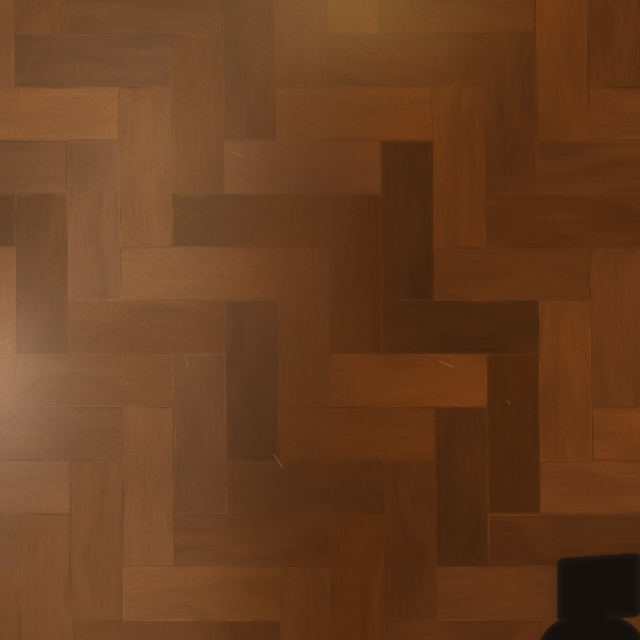
Write a WebGL 2 fragment shader that draws this texture.

```glsl
#version 300 es
precision highp float;
// Worn herringbone parquet: 3:1 blocks on a grid of about 12 by 12 cells.
// Diagonal cell sums choose each block's direction; hashes vary tone and grain,
// then soft pools of light, scratches and a dark corner fitting are laid on top.
uniform vec2 u_resolution;
out vec4 outColor;

const vec2 CELL = vec2(0.0816, 0.0833);
const vec2 GRID_ORIGIN = vec2(0.021, 0.0534);
const float BLOCK_LENGTH = 3.0;
const vec3 WOOD_PALE = vec3(0.475, 0.305, 0.18);
const vec3 WOOD_RICH = vec3(0.385, 0.203, 0.08);
const vec3 GLARE_COOL = vec3(0.15, 0.17, 0.19);
const vec3 GLARE_WARM = vec3(0.13, 0.14, 0.09);
const vec3 SHEEN = vec3(0.05, 0.055, 0.05);
const vec3 SHADE = vec3(0.33, 0.195, 0.105);
const vec3 SCRATCH_COLOR = vec3(0.6, 0.43, 0.27);
const vec3 FITTING_DARK = vec3(0.085, 0.062, 0.048);
const vec3 FITTING_LIGHT = vec3(0.16, 0.12, 0.095);

float hash(vec2 p) {
  return fract(sin(dot(p, vec2(127.1, 311.7))) * 43758.5);
}

float noise(vec2 p) {
  vec2 i = floor(p), f = fract(p);
  f = f * f * (3.0 - 2.0 * f);
  return mix(mix(hash(i), hash(i + vec2(1, 0)), f.x),
             mix(hash(i + vec2(0, 1)), hash(i + vec2(1, 1)), f.x), f.y);
}

float glow(vec2 p, vec2 center, vec2 radius) {
  vec2 d = (p - center) / radius;
  return exp(-dot(d, d));
}

float segmentDistance(vec2 p, vec2 a, vec2 b) {
  vec2 ab = b - a;
  return length(p - a - ab * clamp(dot(p - a, ab) / dot(ab, ab), 0.0, 1.0));
}

float roundedBox(vec2 p, vec2 halfSize, float radius) {
  vec2 q = abs(p) - halfSize + radius;
  return length(max(q, 0.0)) + min(max(q.x, q.y), 0.0) - radius;
}

// Returns position inside the block (across, along) and the block's id.
vec4 herringbone(vec2 g) {
  vec2 cell = floor(g), f = g - cell;
  float s = mod(cell.x + cell.y, 2.0 * BLOCK_LENGTH);
  if (s < BLOCK_LENGTH) return vec4(f.y, f.x + s, cell - vec2(s, 0));
  s -= BLOCK_LENGTH;
  return vec4(f.x, f.y + s, cell - vec2(0, s) + 50.0);
}

// Fibres run along the block, bent by a slow wave.
float woodGrain(vec2 local, vec2 id) {
  vec2 seed = id * 7.3;
  float bend = noise(local * vec2(1.5, 0.9) + seed) * 0.7;
  float broad = noise(vec2((local.x + bend) * 4.0, local.y * 0.8) + seed);
  float fine = noise(vec2((local.x + bend * 0.3) * 22.0, local.y * 2.0) + seed);
  return broad * 0.65 + fine * 0.35 - 0.5;
}

float blockTone(vec2 id) {
  float dark = step(0.88, hash(id + 19.0));
  return mix(0.86, 1.14, hash(id)) * mix(1.0, 0.8, dark);
}

// Mostly faint dark joints that fade in and out; a few are worn bright.
float seamTone(vec2 local, vec2 id) {
  float worn = step(0.93, hash(id + 57.0));
  float presence = smoothstep(0.25, 0.8, noise(local * 1.8 + id * 3.7));
  return mix(mix(-0.2, -0.04, hash(id + 43.0)), 0.14, worn) * presence;
}

float scratches(vec2 p, float px) {
  float cover = 0.0;
  for (float i = 0.0; i < 16.0; i++) {
    vec2 start = vec2(hash(vec2(i, 3.1)), hash(vec2(i, 8.7)));
    float angle = 6.283 * hash(vec2(i, 5.3));
    float size = mix(0.004, 0.024, hash(vec2(i, 1.9)));
    float d = segmentDistance(p, start, start + size * vec2(cos(angle), sin(angle)));
    cover = max(cover, (1.0 - smoothstep(0.0003, 0.0006 + px, d)) * hash(vec2(i, 6.1)));
  }
  return cover * 0.4;
}

vec3 floorColor(vec2 p, float px) {
  vec2 g = (p - vec2(0.009 * p.y, 0.0) - GRID_ORIGIN) / CELL;
  vec4 block = herringbone(g);
  vec2 local = block.xy, id = block.zw;
  vec2 edge = min(local, vec2(1.0, BLOCK_LENGTH) - local);
  float edgeDistance = min(edge.x, edge.y) * CELL.x;

  // Light falls off from the pale left side to the rich right side.
  float haze = glow(p, vec2(0.47, 0.38), vec2(0.12, 0.3));
  float leftGlare = glow(p, vec2(-0.03, 0.6), vec2(0.15, 0.17));
  float topGlare = glow(p, vec2(0.58, -0.01), vec2(0.17, 0.14));
  vec3 color = mix(WOOD_PALE, WOOD_RICH, smoothstep(0.25, 0.6, p.x + 0.12 * (p.y - 0.5)));
  color *= 1.0 - 0.12 * glow(p, vec2(0.55, 0.85), vec2(0.25, 0.3));

  // Block variation is veiled by sheen and blends softly across the joints.
  float veil = max(haze, max(leftGlare, topGlare));
  float contrast = (1.0 - 0.65 * veil) * mix(0.75, 1.0, smoothstep(0.4, 0.7, p.x));
  float blend = mix(0.45, 1.0, smoothstep(0.0, 0.003 + px, edgeDistance));
  color *= mix(1.0, blockTone(id), contrast * blend);
  color += vec3(0.02, 0.0, -0.02) * (hash(id + 31.0) - 0.5);
  color *= 1.0 + 0.19 * contrast * woodGrain(local, id);

  float seam = 1.0 - smoothstep(0.0, 0.0024 + px, edgeDistance);
  color *= 1.0 + seam * seamTone(local, id) * contrast;

  // Pools of reflected light, a shaded central band and slight film grain.
  color += GLARE_COOL * leftGlare + GLARE_WARM * topGlare;
  color += SHEEN * glow(p, vec2(0.25, 0.3), vec2(0.2, 0.27));
  color = mix(color, SHADE, haze * 0.45);
  color *= 0.96 + 0.08 * noise(p * 9.0);
  color *= 0.975 + 0.05 * noise(p * 300.0);
  return mix(color, SCRATCH_COLOR, scratches(p, px));
}

void main() {
  vec2 p = gl_FragCoord.xy / u_resolution;
  p.y = 1.0 - p.y;
  float px = 1.0 / min(u_resolution.x, u_resolution.y);
  vec3 color = floorColor(p, px);

  // Dark fitting in the lower right: slanted block, stem and round base.
  vec2 q = p - vec2(0.936, 0.918);
  q.y += q.x * 0.07;
  float body = roundedBox(q, vec2(0.065, 0.05), 0.01);
  float stem = roundedBox(p - vec2(0.915, 0.96), vec2(0.036, 0.03), 0.006);
  float base = length((p - vec2(0.925, 1.015)) / vec2(1.0, 0.7)) - 0.083;
  float fitting = min(body, min(stem, base));
  color *= 1.0 - 0.15 * exp(-max(fitting, 0.0) * 120.0);
  float rim = smoothstep(-0.012, 0.0, fitting) * 0.5;
  vec3 fittingColor = mix(FITTING_DARK, FITTING_LIGHT, rim);
  color = mix(color, fittingColor, 1.0 - smoothstep(-px, px, fitting));
  outColor = vec4(color, 1.0);
}
```
